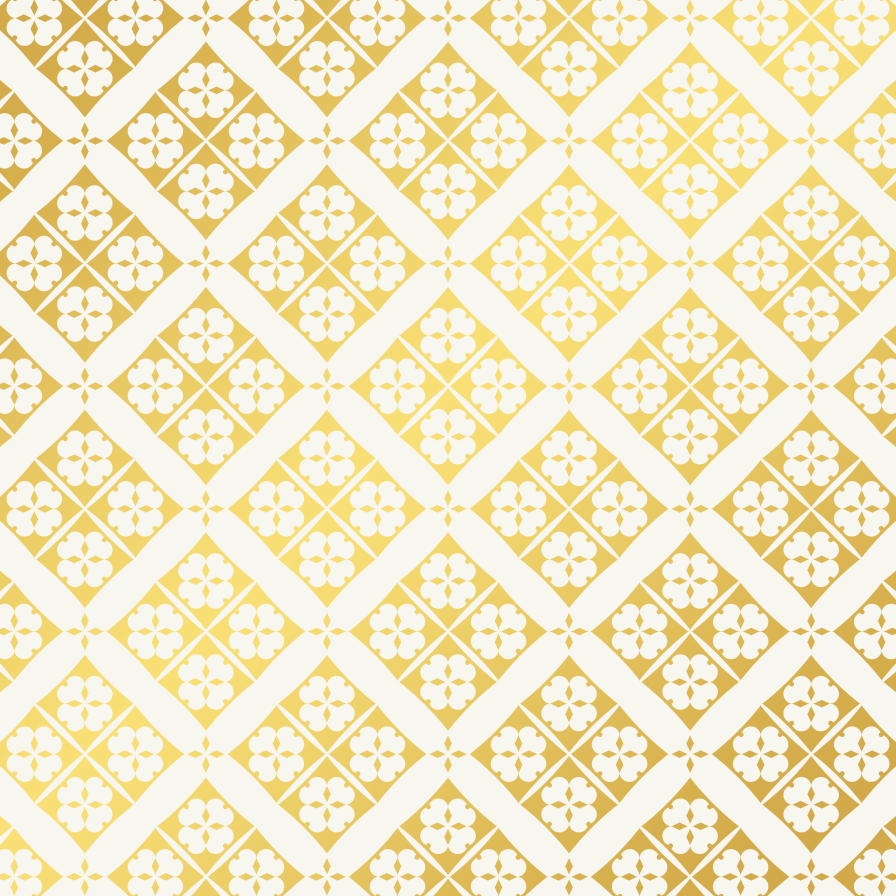
Give the GLSL for this pattern, as a Shadertoy shader.

```glsl
// Gold damask lattice: staggered diamonds of four clover flowers on ivory,
// with a small four-point star wherever the plain bands cross.
// Plane folding reduces the lattice to one flower; a diagonal sheen tints the gold.

const vec2  PERIOD      = vec2(0.2702, 0.2738);  // lattice repeat, canvas units
const vec2  ORIGIN      = vec2(0.5, 0.569);      // centre of one diamond
const float FLOWER_STEP = 0.0564;                // diamond centre to flower centre

// Motif sizes, in units of FLOWER_STEP
const float CELL_SIDE   = 0.64;                  // half width at the middle of a side
const float CELL_FLARE  = 0.09;                  // how far the corners flare out
const vec2  LOBE_CENTRE = vec2(0.354, 0.192);
const float LOBE_RADIUS = 0.195;
const float CORE_RADIUS = 0.40;
const float DOT_OFFSET  = 0.545;                 // gold dot in the cleft of each heart
const float DOT_RADIUS  = 0.047;
const float POINT_MID   = 0.21;                  // star points: centre and half axes
const vec2  POINT_SIZE  = vec2(0.16, 0.075);

const vec3  IVORY       = vec3(0.970, 0.968, 0.942);
const vec3  GOLD_LIGHT  = vec3(0.985, 0.890, 0.470);
const vec3  GOLD_DARK   = vec3(0.825, 0.665, 0.285);
const float SHEEN_MID   = 0.47;                  // brightest place along the diagonal

// Reflect into the wedge where x >= y >= 0
vec2 foldOctant(vec2 p) {
    p = abs(p);
    return p.x > p.y ? p : p.yx;
}

// Four slim rhombi pointing along the axes
float starDistance(vec2 p) {
    vec2 q = foldOctant(p);
    q.x = abs(q.x - POINT_MID);
    float scale = POINT_SIZE.x * POINT_SIZE.y / length(POINT_SIZE);
    return (dot(q, 1.0 / POINT_SIZE) - 1.0) * scale;
}

// Diagonal square with concave sides and flared corners
float cellDistance(vec2 p) {
    vec2 q = foldOctant(vec2(p.x + p.y, p.y - p.x) * sqrt(0.5));
    return q.x - CELL_SIDE - CELL_FLARE * q.y * q.y;
}

// Four hearts joined at the core, cut by the star and the cleft dots
float flowerDistance(vec2 p) {
    vec2 q = foldOctant(p);
    float hearts = min(length(q) - CORE_RADIUS, length(q - LOBE_CENTRE) - LOBE_RADIUS);
    float dots = length(q - DOT_OFFSET * sqrt(0.5)) - DOT_RADIUS;
    return max(hearts, -min(dots, starDistance(p)));
}

// Signed distance to the gold, in canvas units
float goldDistance(vec2 p) {
    // Fold both staggered sets of diamonds onto one quarter diamond
    vec2 halfPeriod = 0.5 * PERIOD;
    vec2 a = abs(p - PERIOD * round(p / PERIOD));
    if (dot(a, 1.0 / PERIOD) > 0.5) a = halfPeriod - a;
    a /= FLOWER_STEP;
    halfPeriod /= FLOWER_STEP;

    vec2 flower = foldOctant(a) - vec2(1.0, 0.0);
    float diamond = max(cellDistance(flower), -flowerDistance(flower));
    float stars = min(starDistance(a - vec2(halfPeriod.x, 0.0)),
                      starDistance(a - vec2(0.0, halfPeriod.y)));
    return min(diamond, stars) * FLOWER_STEP;
}

// Metallic sheen running from upper left to lower right
vec3 goldColour(vec2 uv) {
    float t = 0.5 * (uv.x + 1.0 - uv.y);
    float shade = abs(t - SHEEN_MID) / (1.0 - SHEEN_MID);
    return mix(GOLD_LIGHT, GOLD_DARK, smoothstep(-0.15, 0.9, shade));
}

void mainImage(out vec4 fragColor, in vec2 fragCoord) {
    vec2 uv = fragCoord / iResolution.y;
    float pixel = 1.0 / iResolution.y;
    float coverage = smoothstep(0.7 * pixel, -0.7 * pixel, goldDistance(uv - ORIGIN));
    fragColor = vec4(mix(IVORY, goldColour(uv), coverage), 1.0);
}
```
